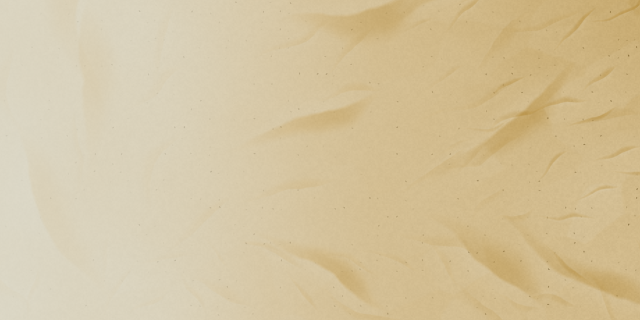
Reproduce this texture procedurally as a Shadertoy shader.

```glsl
#define PALE vec3(0.854, 0.823, 0.735)
#define CREAM vec3(0.843, 0.782, 0.650)
#define TAN vec3(0.824, 0.735, 0.555)
#define OCHRE vec3(0.790, 0.680, 0.460)
#define BROAD_FOLD 1.2
#define SMALL_FOLD 0.45
#define CREASE 1.2
#define FACET 0.4
#define GRAIN 0.024
#define SPECK_SHARE 0.24

vec3 hash3(vec2 p) {
    vec3 q = fract(p.xyx * vec3(0.1031, 0.1030, 0.0973));
    q += dot(q, q.yxz + 33.33);
    return fract((q.xxy + q.yzz) * q.zyx);
}

float noise(vec2 p) {
    vec2 i = floor(p), f = fract(p);
    f = f * f * (3.0 - 2.0 * f);
    float low = mix(hash3(i).x, hash3(i + vec2(1, 0)).x, f.x);
    float high = mix(hash3(i + vec2(0, 1)).x, hash3(i + vec2(1, 1)).x, f.x);
    return mix(low, high, f.y);
}

float fbm(vec2 p) {
    float sum = 0.0;
    for (float gain = 0.5; gain > 0.05; gain *= 0.5) {
        sum += gain * noise(p);
        p = mat2(1.6, 1.2, -1.2, 1.6) * p + 7.3;
    }
    return sum;
}

mat2 turn(float angle) {
    float c = cos(angle), s = sin(angle);
    return mat2(c, -s, s, c);
}

// Folds stand upright at the left, climb at the right, fall along the bottom
float foldAngle(vec2 p) {
    float angle = mix(1.75, 0.42, smoothstep(0.35, 0.75, p.x));
    float bottom = (1.0 - smoothstep(0.2, 0.38, p.y)) * smoothstep(0.3, 0.6, p.x);
    return mix(angle, -0.55, bottom);
}

// Tapered shadow with one crisp edge, and a faint light lip beside it
float foldShade(vec2 q, float width, float soft) {
    float taper = smoothstep(-1.0, 0.35, q.x) * (1.0 - smoothstep(0.3, 1.0, q.x));
    float w = width * (0.15 + 0.85 * taper);
    float edge = smoothstep(-soft, soft, q.y);
    float shadow = edge * (1.0 - smoothstep(0.4 * w, 1.3 * w, q.y));
    float lip = (1.0 - edge) * smoothstep(-1.2 * w, 0.0, q.y);
    return taper * (shadow - 0.3 * lip);
}

// One jittered fold per grid cell; widths are in cell units
float foldLayer(vec2 p, float size, float width, float share, float seed) {
    vec2 cell = floor(p / size);
    float soft = max(0.08 * width, 0.9 / (iResolution.y * size));
    float sum = 0.0;
    for (int k = 0; k < 9; k++) {
        vec2 id = cell + vec2(k % 3 - 1, k / 3 - 1);
        vec3 a = hash3(id + seed), b = hash3(id + seed + 51.7);
        vec2 center = (id + 0.5 + 0.6 * (a.xy - 0.5)) * size;
        vec2 q = turn(foldAngle(center) + 0.9 * (a.z - 0.5)) * (p - center) / size;
        q.x /= mix(0.6, 0.95, b.x);
        q.y += 0.15 * (b.y - 0.5) * (q.x * q.x + sin(4.0 * q.x + 6.0 * b.x));
        q.y *= b.z < 0.25 ? -1.0 : 1.0;
        float keep = step(fract(b.z * 7.31), share);
        sum += keep * foldShade(q, width * mix(0.6, 1.3, b.y), soft);
    }
    return clamp(sum, -0.5, 1.1);
}

// Flat tilted planes between the creases, blended at their borders
float facets(vec2 p) {
    vec2 cell = floor(p);
    vec2 sum = vec2(0.0);
    for (int k = 0; k < 9; k++) {
        vec2 id = cell + vec2(k % 3 - 1, k / 3 - 1);
        vec3 h = hash3(id + 131.0);
        vec2 d = p - id - h.xy;
        float weight = exp(-45.0 * dot(d, d)) + 1e-12;
        sum += weight * vec2(h.z - 0.5 + 0.7 * dot(d, h.yz - 0.5), 1.0);
    }
    return sum.x / sum.y;
}

// Sparse short fibres embedded in the paper
float specks(vec2 p) {
    vec2 id = floor(p * 36.0);
    vec3 h = hash3(id + 91.0);
    vec2 q = turn(6.3 * h.z) * (fract(p * 36.0) - 0.25 - 0.5 * h.xy);
    float spot = 1.0 - smoothstep(0.02, 0.04 + 28.0 / iResolution.y, length(q * vec2(0.7, 1.0)));
    return spot * step(hash3(id + 17.0).x, SPECK_SHARE) * h.x * h.y;
}

void mainImage(out vec4 fragColor, in vec2 fragCoord) {
    vec2 p = fragCoord / iResolution.y;
    float u = fragCoord.x / iResolution.x;
    vec2 bent = p + 0.06 * (vec2(fbm(p * 5.0), fbm(p * 5.0 + 31.0)) - 0.47);

    // Tone runs from pale at the left to ochre in the upper right corner
    float corner = smoothstep(0.6, 1.0, u) * smoothstep(0.4, 1.0, p.y);
    float tone = 2.0 * smoothstep(0.17, 0.68, u) + 1.2 * corner;
    tone += 0.5 * (fbm(p * 2.3 + 4.0) - 0.5) - 0.3 * (1.0 - smoothstep(0.0, 0.15, u));

    // Crumpling grows towards the right and is tightest near the corner
    float strength = mix(0.35, 1.0, smoothstep(0.15, 0.55, u));
    float tight = smoothstep(0.65, 0.92, u + 0.2 * (p.y - 0.5));
    tight = max(tight, 0.4 * (1.0 - smoothstep(0.1, 0.35, p.y)));
    float folds = BROAD_FOLD * foldLayer(bent, 0.42, 0.21, 0.65, 3.0);
    folds += SMALL_FOLD * foldLayer(bent + 0.07, 0.21, 0.15, 0.42, 23.0);
    folds += CREASE * tight * foldLayer(bent, 0.14, 0.11, 0.55, 67.0);
    folds += FACET * (0.3 + tight) * facets(turn(0.45) * bent * vec2(5.0, 8.0));
    tone = clamp(tone + strength * folds, -0.6, 4.5);

    vec3 color = mix(PALE, CREAM, min(tone, 1.0));
    color += (TAN - CREAM) * clamp(tone - 1.0, 0.0, 1.0);
    color += (OCHRE - TAN) * max(tone - 2.0, 0.0);

    // Paper tooth and fibres
    float tooth = noise(p * 230.0) + 0.5 * noise(p * 90.0) - 0.75;
    color += GRAIN * tooth * mix(0.4, 1.0, u) - 0.24 * specks(p) * mix(0.2, 1.0, u);
    fragColor = vec4(color, 1.0);
}
```
